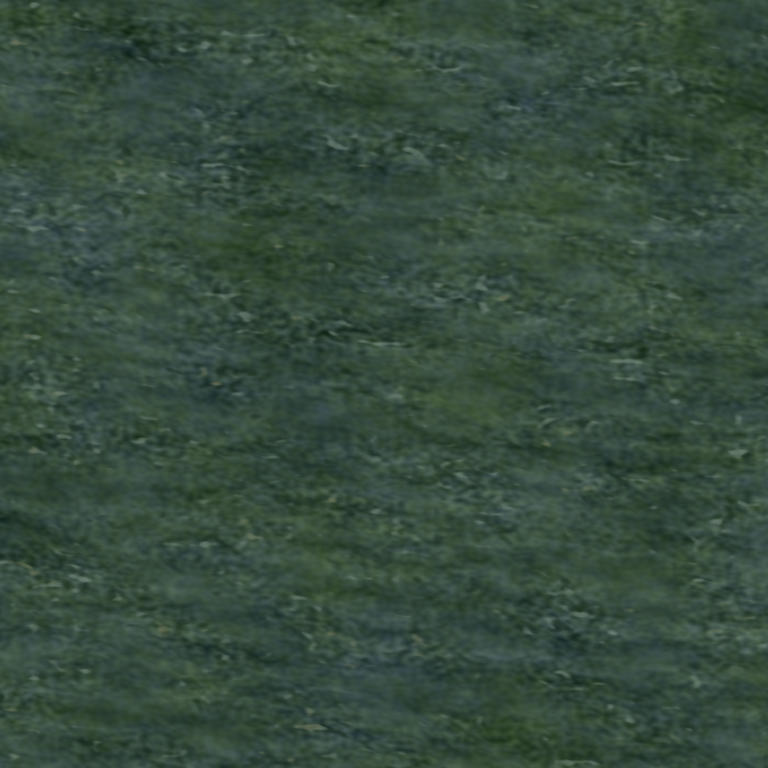
Write a WebGL 1 fragment shader that draws this texture.

```glsl
precision highp float;

uniform vec2 u_resolution;

// Colours
const vec3 BASE_GREEN = vec3(0.214, 0.298, 0.242);
const vec3 LIGHT_RESPONSE = vec3(0.97, 1.0, 0.98);
const vec3 MOSS_SHIFT = vec3(0.006, 0.012, -0.055);
const vec3 PALE_FLECK = vec3(0.47, 0.55, 0.50);
const vec3 STRAW_FLECK = vec3(0.47, 0.49, 0.37);
const vec3 DARK_GAP = vec3(0.10, 0.17, 0.12);

// Direction and feature frequencies, in cycles per canvas
const float SLOPE = 0.085;
const vec2 PATCH_FREQ = vec2(3.5, 5.0);
const vec2 BAND_FREQ = vec2(6.0, 23.0);
const vec2 STREAK_FREQ = vec2(19.0, 58.0);
const vec2 BLADE_FREQ = vec2(48.0, 95.0);
const vec2 GRAIN_FREQ = vec2(88.0, 140.0);
const vec2 FLECK_FREQ = vec2(36.0, 88.0);
const vec2 CLUMP_FREQ = vec2(9.0, 17.0);
const float FURROW_FREQ = 21.0;

// Brightness amplitudes
const float PATCH_AMP = 0.045;
const float BAND_AMP = 0.070;
const float STREAK_AMP = 0.075;
const float BLADE_AMP = 0.065;
const float GRAIN_AMP = 0.075;
const float FURROW_AMP = 0.013;
const float FLECK_STRENGTH = 0.60;
const float GAP_STRENGTH = 0.50;
const float TAU = 6.2831853;

float hash(vec2 p) {
  vec3 q = fract(vec3(p.xyx) * 0.1031);
  q += dot(q, q.yzx + 33.33);
  return fract((q.x + q.y) * q.z);
}

float cornerSlope(vec2 cell, vec2 offset) {
  float angle = TAU * hash(cell);
  return dot(vec2(cos(angle), sin(angle)), offset);
}

// Gradient noise, roughly -0.7 to 0.7
float noise(vec2 p) {
  vec2 i = floor(p);
  vec2 f = p - i;
  vec2 w = f * f * f * (f * (f * 6.0 - 15.0) + 10.0);
  vec2 e = vec2(1.0, 0.0);
  float low = mix(cornerSlope(i, f), cornerSlope(i + e.xy, f - e.xy), w.x);
  float high = mix(cornerSlope(i + e.yx, f - e.yx), cornerSlope(i + e.xx, f - e.xx), w.x);
  return mix(low, high, w.y);
}

float layer(vec2 p, vec2 frequency, float seed) {
  return noise(p * frequency + seed * vec2(17.3, 31.7));
}

void main() {
  vec2 uv = gl_FragCoord.xy / u_resolution.y;

  // Tilted, gently wavering grass direction
  vec2 p = vec2(uv.x, uv.y + SLOPE * uv.x);
  p.y += 0.010 * layer(uv, vec2(5.0, 6.0), 1.0);
  p.y += 0.003 * layer(uv, vec2(24.0), 2.0);

  // Layers from broad patches to fine blades
  float clump = layer(p, CLUMP_FREQ, 3.0);
  float roughness = clamp(1.0 + 1.3 * clump, 0.5, 1.6);
  float streak = layer(p, STREAK_FREQ, 4.0);
  float blade = layer(p, BLADE_FREQ, 5.0);
  float grain = layer(p, GRAIN_FREQ, 6.0);
  float light = PATCH_AMP * layer(p, PATCH_FREQ, 7.0)
              + BAND_AMP * layer(p, BAND_FREQ, 8.0)
              + STREAK_AMP * streak
              + roughness * (BLADE_AMP * blade + GRAIN_AMP * grain);

  // Mown furrows, clearest near the bottom
  float furrowFade = mix(1.0, 0.25, smoothstep(0.2, 0.8, uv.y));
  light += FURROW_AMP * furrowFade * sin(TAU * FURROW_FREQ * p.y);

  // Mossy and bluish areas
  float moss = 0.9 * layer(p, vec2(4.0, 6.0), 9.0)
             + 0.7 * layer(p, vec2(13.0, 32.0), 10.0)
             + 0.7 * layer(p, vec2(60.0, 85.0), 11.0);
  vec3 colour = BASE_GREEN + LIGHT_RESPONSE * light + MOSS_SHIFT * moss;

  // Dark gaps between blades
  float gap = layer(p, vec2(42.0, 76.0), 12.0) + 0.25 * clump;
  colour = mix(colour, DARK_GAP, GAP_STRENGTH * smoothstep(0.30, 0.62, gap));

  // Pale, clustered flecks, a few of them straw coloured
  float fleck = layer(p, FLECK_FREQ, 13.0) + 0.45 * clump + 0.18 * grain;
  float straw = smoothstep(0.15, 0.35, layer(p, vec2(14.0, 18.0), 14.0));
  vec3 fleckColour = mix(PALE_FLECK, STRAW_FLECK, straw);
  colour = mix(colour, fleckColour, FLECK_STRENGTH * smoothstep(0.34, 0.72, fleck));

  gl_FragColor = vec4(clamp(colour, 0.0, 1.0), 1.0);
}
```
